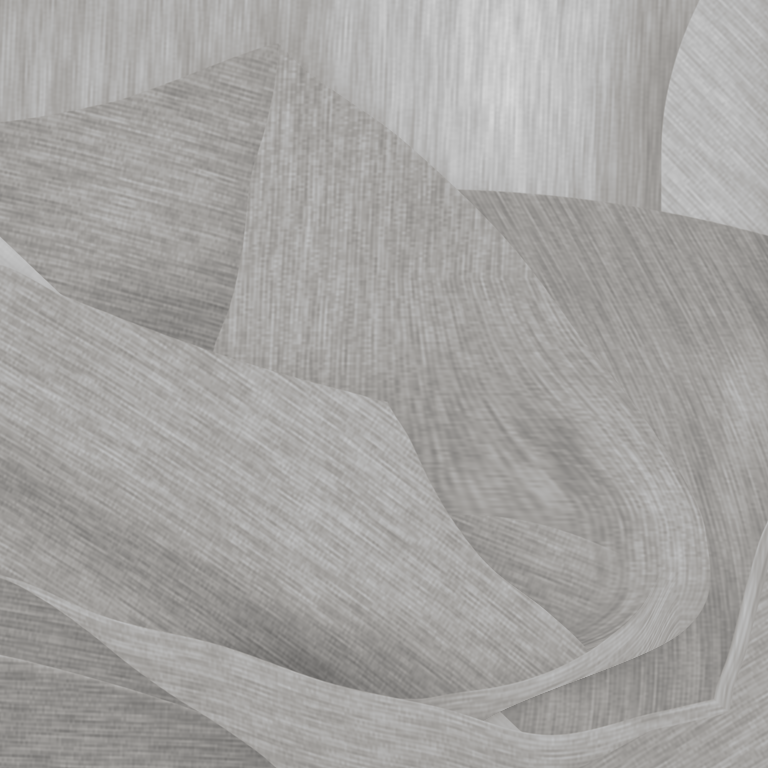
Reproduce this texture procedurally as a Shadertoy shader.

```glsl
float hash(vec2 p) {
    return fract(sin(dot(p, vec2(127.1, 311.7))) * 43758.55);
}

float noise(vec2 p) {
    vec2 i = floor(p), f = fract(p);
    f = f * f * (3.0 - 2.0 * f);
    return mix(mix(hash(i), hash(i + vec2(1, 0)), f.x),
               mix(hash(i + vec2(0, 1)), hash(i + vec2(1, 1)), f.x), f.y);
}

// Smooth curve through eight evenly spaced knots
float spline(float t, float k[8]) {
    t = clamp(t, 0.0, 1.0) * 7.0;
    int i = min(int(t), 6);
    float f = t - float(i);
    float a = k[max(i - 1, 0)], b = k[i], c = k[i + 1], d = k[min(i + 2, 7)];
    return b + 0.5 * f * (c - a + f * (2.0 * a - 5.0 * b + 4.0 * c - d + f * (3.0 * (b - c) + d - a)));
}

float glow(vec2 p, vec2 center, vec2 size) {
    vec2 q = (p - center) / size;
    return exp(-dot(q, q));
}

float ridge(float x, float width) {
    return exp(-x * x / (width * width));
}

// Thread texture: x runs across the threads, y along them
float weave(vec2 t, float weft) {
    float fine = noise(t * vec2(290.0, 32.0)) - 0.5;
    float slub = noise(t * vec2(120.0, 7.0) + 17.0) - 0.5;
    float cross = noise(t * vec2(170.0, 300.0) + 41.0) - 0.5;
    float lines = sin(t.x * 1000.0 + 4.0 * noise(t * 14.0));
    return 0.10 * fine + 0.035 * slub + weft * cross + 0.015 * lines;
}

float threads(vec2 p, float angle) {
    vec2 along = vec2(cos(angle), sin(angle));
    return weave(vec2(dot(p, vec2(-along.y, along.x)), dot(p, along)), 0.06);
}

// Lay a panel over the cloth below, with a contact shadow and a pale hem
float drape(float under, float panel, float d, float shadow, float hem) {
    under *= 1.0 - shadow * exp(-max(-d, 0.0) / 0.025);
    panel += hem * exp(-max(d, 0.0) / 0.004);
    return mix(under, panel, smoothstep(-0.0015, 0.0015, d));
}

float backdrop(vec2 p) {
    float v = 0.68 + 0.03 * smoothstep(0.41, 0.46, p.x) + 0.07 * glow(p, vec2(0.66, 0.07), vec2(0.11, 0.16));
    v -= 0.08 * glow(p, vec2(0.85, 0.16), vec2(0.05, 0.25));
    vec2 t = vec2(p.x + 0.04 * p.y, p.y);
    v += 0.7 * weave(t, 0.03) + 0.06 * (noise(t * vec2(90.0, 8.0)) - 0.5);
    float fold = 0.861 + 0.05 * pow(max(0.2 - p.y, 0.0) / 0.2, 2.0);
    return drape(v, 0.725 + 0.65 * threads(p, 0.8), p.x - fold, 0.08, 0.01);
}

void mainImage(out vec4 fragColor, in vec2 fragCoord) {
    // Vertical position is measured from the top
    vec2 p = fragCoord / iResolution.xy;
    p.y = 1.0 - p.y;
    float v = backdrop(p);

    // Right rear panel
    float r = p.x - 0.6;
    float rear = 0.60 + 0.035 * smoothstep(0.40, 0.47, p.y + 0.1 * (0.8 - p.x));
    rear += 0.04 * smoothstep(0.938, 0.944, p.x) * ridge(p.y - 0.52, 0.06);
    rear -= 0.04 * ridge(p.x - 0.89 - 0.12 * (p.y - 0.4), 0.02) * smoothstep(0.4, 0.55, p.y);
    rear -= 0.05 * glow(p, vec2(0.83, 0.87), vec2(0.12, 0.05));
    rear += 0.85 * weave(vec2(p.x - 0.22 * sin((p.y - 0.25) * 2.6), p.y), 0.06);
    v = drape(v, rear, min(p.y - 0.247 - 0.03 * r - 0.3 * r * r, p.x - 0.56), 0.02, 0.01);

    // Left rear panel and the pale gap beneath it
    float leftTop = spline(p.x / 0.364, float[8](0.159, 0.152, 0.142, 0.130, 0.112, 0.092, 0.072, 0.056));
    float left = 0.615 + 0.04 * glow(p, vec2(0.18, 0.25), vec2(0.1, 0.08));
    left -= 0.06 * glow(p, vec2(0.26, 0.41), vec2(0.12, 0.05));
    left += threads(p, 0.22 + 0.1 * p.x);
    v = drape(v, left, min(p.y - leftTop, 0.364 - p.x), 0.02, 0.0);
    v = drape(v, 0.76 + 0.3 * threads(p, 0.7), p.y - 0.308 - 0.95 * p.x, 0.02, 0.0);

    // Central pleat curling into a loop on the right
    float pleatLeft = spline((p.y - 0.056) / 0.404, float[8](0.363, 0.357, 0.344, 0.327, 0.320, 0.312, 0.298, 0.277));
    float loopX = spline((p.y - 0.056) / 0.895, float[8](0.365, 0.526, 0.659, 0.757, 0.855, 0.919, 0.888, 0.612));
    float outer = loopX - p.x;
    float pleat = 0.64 + 0.02 * glow(p, vec2(0.36, 0.30), vec2(0.07, 0.2));
    pleat -= 0.04 * glow(p, vec2(0.56, 0.56), vec2(0.12, 0.08)) + 0.03 * glow(p, vec2(0.74, 0.57), vec2(0.04, 0.06));
    pleat += smoothstep(0.38, 0.6, p.y) * (0.03 * ridge(outer - 0.05, 0.03) - 0.05 * ridge(outer - 0.14, 0.03));
    float pull = max(loopX - 0.70, 0.0) * smoothstep(0.42, 0.86, p.x);
    pleat += 0.9 * weave(vec2(p.x - pull + 0.05 * p.y, p.y), 0.08);
    v = drape(v, pleat, min(min(p.x - pleatLeft, outer), p.y - 0.056), 0.03, 0.01);

    // Hollow within the loop
    float hollowTop = 0.670 + 1.2 * pow(max(p.x - 0.6, 0.0), 2.0);
    float hollow = 0.60 + 0.03 * glow(p, vec2(0.74, 0.70), vec2(0.07)) + threads(p, 0.38);
    v = mix(v, drape(v, hollow, p.y - hollowTop, 0.05, 0.02), smoothstep(0.08, 0.2, outer));

    // Large front panel
    float frontTop = spline(p.x / 0.521, float[8](0.345, 0.381, 0.411, 0.439, 0.465, 0.488, 0.508, 0.526));
    float frontRight = spline((p.y - 0.514) / 0.397, float[8](0.501, 0.533, 0.560, 0.594, 0.641, 0.714, 0.77, 0.78));
    float front = 0.655 + 0.02 * glow(p, vec2(0.46, 0.60), vec2(0.09, 0.12));
    front -= 0.09 * glow(p, vec2(0.43, 0.87), vec2(0.18, 0.06));
    front -= 0.085 * ridge(p.y - 0.62 - 0.6 * p.x, 0.06) * smoothstep(0.6, 0.3, p.x);
    front += threads(p, 0.50 + 0.12 * p.x);
    v = drape(v, front, min(min(p.y - frontTop, frontRight - p.x), outer), 0.05, 0.01);

    // Lower sweep of the loop
    float sweepTop = spline((p.x - 0.547) / 0.338, float[8](0.910, 0.902, 0.895, 0.883, 0.863, 0.833, 0.788, 0.703));
    float sweep = 0.645 + 0.025 * ridge(outer - 0.06, 0.04) + 0.8 * weave(vec2(p.y - sweepTop, p.x), 0.05);
    v = mix(v, drape(v, sweep, min(p.y - sweepTop, outer), 0.08, 0.01), smoothstep(0.71, 0.84, p.y));

    // Front band with its upturned right end
    float bandTop = spline(p.x, float[8](0.749, 0.805, 0.840, 0.889, 0.921, 0.957, 0.927, 0.898));
    float bandRight = spline((p.y - 0.651) / 0.349, float[8](1.01, 0.99, 0.975, 0.962, 0.949, 0.932, 0.927, 0.927));
    float bandEdge = max(p.y - bandTop, p.x - bandRight);
    float band = 0.64 + 0.03 * exp(-max(bandEdge, 0.0) / 0.03) + 0.85 * weave(vec2(bandEdge, p.x), 0.06);
    v = drape(v, band, bandEdge, 0.08, 0.015);
    float underside = 0.605 + 0.04 * smoothstep(0.75, 1.0, p.x) + 0.85 * threads(p, -0.55);
    v = drape(v, underside, bandEdge - 0.022 - 0.25 * max(0.85 - p.x, 0.0), 0.0, 0.0);

    // Shaded lower left layers
    float cornerTop = spline(p.x / 0.391, float[8](0.753, 0.781, 0.820, 0.865, 0.905, 0.940, 0.979, 1.022));
    float innerHem = p.y - 0.853 - 0.22 * p.x - 0.25 * p.x * p.x;
    float corner = drape(0.58 + threads(p, 0.18), 0.56 + threads(p, 0.04), innerHem, 0.03, 0.12);
    corner *= 1.0 - 0.09 * exp(-max(p.y - cornerTop, 0.0) / 0.03);
    v = drape(v, corner, p.y - cornerTop, 0.0, 0.0);

    // Warm shadows, neutral highlights
    vec3 tint = mix(vec3(1.015, 1.0, 0.982), vec3(1.0), smoothstep(0.6, 0.74, v));
    fragColor = vec4(v * tint, 1.0);
}
```
